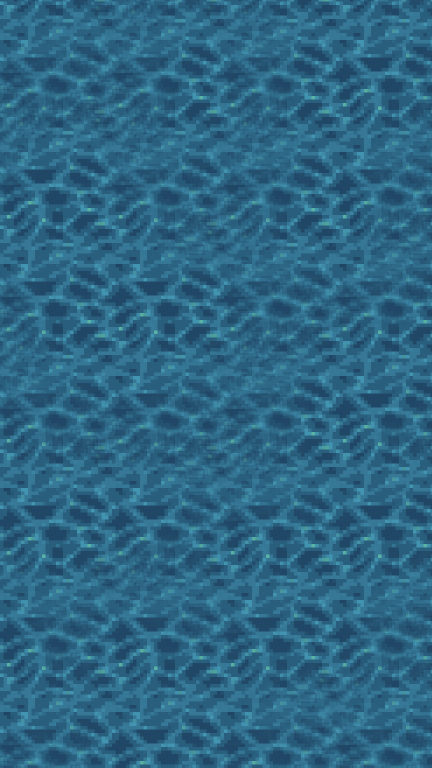
Give the GLSL for this texture, as a Shadertoy shader.

```glsl
// Pixel-art water: a repeating tile of flattened, tilted Voronoi pools.
// Distance to the pool border picks a palette step, from dark pool centres
// to cyan ripples with green glints; a faint shifted layer softens patches.

const float TILE = 32.0;       // art pixels per repeat
const float ART_WIDTH = 123.4; // art pixels across the canvas

vec2 hash2(vec2 p) {
    vec3 q = fract(p.xyx * vec3(0.1031, 0.1030, 0.0973));
    q += dot(q, q.yzx + 33.33);
    return fract((q.xx + q.yz) * q.zy);
}

// Smooth value noise that wraps after the given number of lattice cells
float noise(vec2 p, vec2 period) {
    vec2 i = floor(p), f = fract(p);
    f = f * f * (3.0 - 2.0 * f);
    float a = hash2(mod(i, period) + 51.0).x;
    float b = hash2(mod(i + vec2(1, 0), period) + 51.0).x;
    float c = hash2(mod(i + vec2(0, 1), period) + 51.0).x;
    float d = hash2(mod(i + 1.0, period) + 51.0).x;
    return mix(mix(a, b, f.x), mix(c, d, f.x), f.y);
}

// Gap between the two nearest pool centres: zero on a border
float poolDepth(vec2 p) {
    vec2 pools = vec2(3, 6);
    vec2 g = p * pools / TILE, base = floor(g);
    float nearest = 9.0, second = 9.0;
    for (int y = -2; y <= 2; y++)
    for (int x = -1; x <= 1; x++) {
        vec2 id = base + vec2(x, y);
        vec2 wrapped = mod(id, pools) + 7.0;
        vec2 away = g - id - 0.5 - 0.8 * (hash2(wrapped) - 0.5);
        away.y -= mix(-0.2, 0.7, hash2(wrapped + 19.0).x) * away.x;
        float d = length(away);
        second = min(second, max(nearest, d));
        nearest = min(nearest, d);
    }
    return second - nearest;
}

float above(float edge, float v) {
    return smoothstep(edge + 0.018, edge - 0.018, v);
}

vec3 water(vec2 artPos) {
    vec2 cell = floor(artPos);
    vec2 p = cell + 0.5;

    // Bend the pools into gentle arcs
    vec2 turn = p * 6.28319 / TILE;
    vec2 bent = p + vec2(0.9 * sin(turn.y * 3.0 + turn.x),
                         0.9 * sin(turn.x * 2.0 + turn.y + 1.0));

    // Broken ripple lines and slight grain
    float v = poolDepth(bent);
    v += 0.25 * (noise(p * vec2(10, 16) / TILE, vec2(10, 16)) - 0.5);
    v += 0.06 * (hash2(mod(cell, TILE) + 131.0).x - 0.5);

    vec3 col = vec3(0.13, 0.28, 0.40);
    col = mix(col, vec3(0.16, 0.37, 0.49), above(0.47, v));
    col = mix(col, vec3(0.21, 0.47, 0.59), above(0.185, v));
    col = mix(col, vec3(0.26, 0.58, 0.69), above(0.035, v));
    col = mix(col, vec3(0.27, 0.57, 0.60), above(-0.03, v));
    return mix(col, vec3(0.35, 0.70, 0.64), above(-0.055, v));
}

void mainImage(out vec4 fragColor, in vec2 fragCoord) {
    vec3 sum = vec3(0.0);
    // Four samples smooth the edges of the art pixels
    for (int k = 0; k < 4; k++) {
        vec2 offset = vec2(k % 2, k / 2) * 0.5 - 0.25;
        vec2 art = (fragCoord + offset) / iResolution.x * ART_WIDTH;
        float patches = noise(art / 19.0, vec2(64));
        float soft = 0.4 * smoothstep(0.4, 0.85, patches);
        sum += mix(water(art), water(art + vec2(6.5, 4.5)), soft);
    }
    fragColor = vec4(sum / 4.0, 1.0);
}
```
